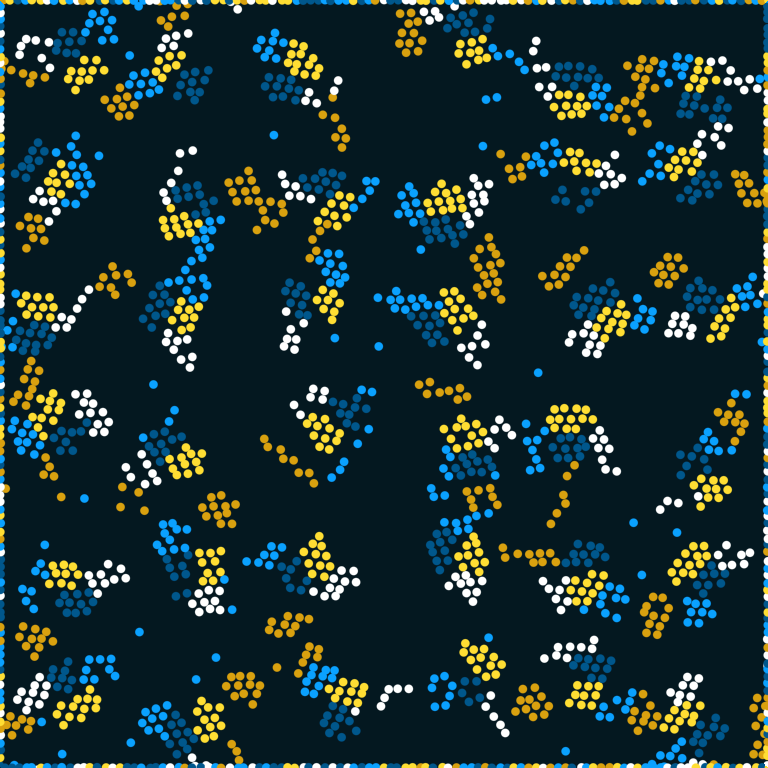
This pattern is drawn by a three.js fragment shader. Its source:

```glsl
varying vec2 vUv;

const float TAU = 6.2831853;
const float PITCH = 0.0143;
const float RADIUS = 0.0056;

float hash(vec2 p) {
  return fract(sin(dot(p, vec2(127.1, 311.7))) * 43758.545);
}

vec2 hash2(vec2 p) {
  return vec2(hash(p), hash(p + 57.3));
}

vec2 heading(float a) {
  return vec2(cos(a), sin(a));
}

// Signed distance to a capsule centred on the origin
float capsule(vec2 p, vec2 axis, float halfLength, float radius) {
  float along = clamp(dot(p, axis), -halfLength, halfLength);
  return length(p - axis * along) - radius;
}

// 0 yellow, 1 deep blue, 2 sky blue, 3 white, 4 gold
vec3 palette(float kind) {
  if (kind < 0.5) return vec3(1.0, 0.87, 0.2);
  if (kind < 1.5) return vec3(0.0, 0.34, 0.55);
  if (kind < 2.5) return vec3(0.04, 0.63, 1.0);
  if (kind < 3.5) return vec3(1.0);
  return vec3(0.85, 0.63, 0.06);
}

// Kind of patch covering a point, or -1 for open ground
float patchKind(vec2 p) {
  float cell = 1.0 / 6.0;
  float nearest = 0.0;
  float kind = -1.0;
  for (int j = -1; j <= 1; j++)
  for (int i = -1; i <= 1; i++) {
    vec2 id = floor(p / cell) + vec2(i, j);
    vec2 centre = (id + 0.5 + 0.45 * (hash2(id + 3.7) - 0.5)) * cell;
    float turn = TAU * hash(id + 11.9);
    for (int k = 0; k < 5; k++) {
      float fk = float(k);
      vec2 h = hash2(id * 1.7 + fk * 13.1 + 5.0);
      float spread = 0.021;
      float angle = turn + fk * TAU * 0.5;
      float axis = turn + TAU * 0.25 + (h.y - 0.5) * 0.6;
      float halfLength = 0.004 + 0.016 * h.x;
      if (k > 1) {
        // Looser patches around the yellow and deep blue pair
        spread = k == 4 ? 0.08 : 0.047;
        angle = turn + TAU * (fk * 0.5 - 0.75) + (h.y - 0.5) * 1.8;
        if (k == 4) angle = TAU * h.y;
        axis = TAU * hash(id + fk * 4.3);
        halfLength = 0.003 + 0.038 * h.x * h.x;
      }
      float d = capsule(p - centre - heading(angle) * spread,
                        heading(axis), halfLength, 0.0235 - 0.4 * halfLength);
      if (d < nearest) {
        nearest = d;
        kind = fk;
      }
    }
  }
  return kind;
}

// Gentle shear that turns the dot lattice from place to place
vec2 bend(vec2 p) {
  return 0.015 * vec2(sin(p.y * 16.0 + 1.0), -sin(p.x * 15.0));
}

float disc(float d) {
  return 1.0 - smoothstep(RADIUS - 0.001, RADIUS + 0.001, d);
}

void main() {
  vec3 color = vec3(0.016, 0.094, 0.125);
  vec2 grid = vec2(PITCH, PITCH * 0.866);

  // Jittered hexagonal dots, kept only where a patch lies
  float row = floor((vUv - bend(vUv)).y / grid.y);
  for (int j = -1; j <= 1; j++) {
    float y = row + float(j);
    float stagger = 0.5 * mod(y, 2.0);
    float column = floor((vUv - bend(vUv)).x / grid.x - stagger);
    for (int i = -1; i <= 1; i++) {
      vec2 id = vec2(column + float(i), y);
      vec2 dot0 = (id + vec2(0.5 + stagger, 0.5)) * grid;
      dot0 += bend(dot0) + (hash2(id) - 0.5) * PITCH * 0.26;
      float mask = disc(distance(vUv, dot0));
      if (mask > 0.0) {
        float kind = patchKind(dot0);
        float chance = hash(id + 91.0);
        float keep = kind < 0.5 ? 0.97 : (kind < 1.5 ? 0.9 : 0.77);
        if (kind < 0.0) {
          // Stray sky blue dots
          kind = 2.0;
          keep = 0.012;
        }
        if (chance < keep) color = mix(color, palette(kind), mask);
      }
    }
  }

  // Crowded beads along the four sides
  vec2 inset = min(vUv, 1.0 - vUv);
  bool upright = inset.x < inset.y;
  float along = upright ? vUv.y : vUv.x;
  float side = (upright ? step(0.5, vUv.x) : 2.0 + step(0.5, vUv.y)) * 31.0;
  for (int i = -1; i <= 1; i++) {
    vec2 id = vec2(floor(along / 0.0095) + float(i), side);
    vec2 bead = vec2((id.x + 0.3 + 0.4 * hash(id)) * 0.0095, 0.001 * hash(id + 8.0));
    float mask = disc(distance(vec2(along, min(inset.x, inset.y)), bead));
    color = mix(color, palette(floor(hash(id + 23.0) * 4.6)), mask);
  }

  gl_FragColor = vec4(color, 1.0);
}
```
